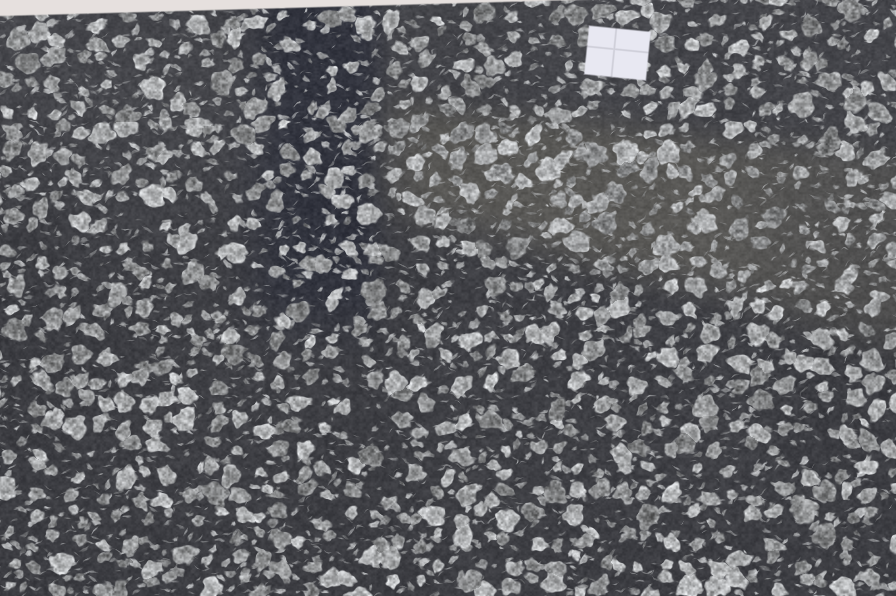
Reproduce this texture procedurally as a WebGL 1 fragment shader.

```glsl
precision highp float;
uniform vec2 u_resolution;

#define GRAIN_CELL 0.038
#define CHIP_CELL 0.022
#define SLIVER_CELL 0.017
#define EDGE_SOFTNESS 0.0021
#define MOTTLE 0.46
#define GRAIN_TONE 0.59
#define HAZE_STRENGTH 0.85
#define MATRIX_COLOR vec3(0.235, 0.238, 0.258)
#define HAZE_COLOR vec3(0.365, 0.36, 0.345)
#define SHADE_COLOR vec3(0.18, 0.19, 0.235)
#define PAPER_COLOR vec3(0.91, 0.91, 0.95)
#define LEDGE_COLOR vec3(0.90, 0.88, 0.87)

float hash(vec2 p) {
  return fract(sin(dot(p, vec2(127.1, 311.7))) * 43758.5453);
}

float noise(vec2 p) {
  vec2 i = floor(p);
  vec2 f = fract(p);
  f = f * f * (3.0 - 2.0 * f);
  float low = mix(hash(i), hash(i + vec2(1.0, 0.0)), f.x);
  float high = mix(hash(i + vec2(0.0, 1.0)), hash(i + vec2(1.0, 1.0)), f.x);
  return mix(low, high, f.y);
}

mat2 rotation(float angle) {
  float c = cos(angle);
  float s = sin(angle);
  return mat2(c, -s, s, c);
}

// Nearest grain of a jittered grid: x = signed distance, y = random tone
vec2 grainLayer(vec2 p, float cell, vec2 radii, vec2 aspects, float spread, float fill, float seed) {
  vec2 home = floor(p / cell);
  vec2 nearest = vec2(1.0, 0.5);
  for (int j = -1; j <= 1; j++) {
    for (int i = -1; i <= 1; i++) {
      vec2 id = home + vec2(float(i), float(j));
      vec2 key = id + seed;
      vec2 jitter = vec2(hash(key + 3.1), hash(key + 7.7)) - 0.5;
      vec2 q = p - (id + 0.5 + 0.75 * jitter) * cell;
      q = rotation(0.2 + (hash(key + 11.3) - 0.5) * spread) * q;
      float aspect = mix(aspects.x, aspects.y, hash(key + 17.9));
      float radius = mix(radii.x, radii.y, pow(hash(key + 23.3), 1.4));
      q.y *= aspect;
      float angle = atan(q.y, q.x + 0.00001);
      float phase = 6.2832 * hash(key + 29.7);
      float outline = 1.0 + 0.10 * sin(3.0 * angle + phase) + 0.07 * sin(5.0 * angle - 2.0 * phase);
      float d = (length(q) - radius * outline) / sqrt(aspect);
      float cluster = 0.3 * (noise(id * cell * 7.0 + seed) - 0.5);
      if (hash(key + 37.1) < fill + cluster && d < nearest.x) {
        nearest = vec2(d, hash(key + 41.9));
      }
    }
  }
  return nearest;
}

float cover(float d) {
  float soft = max(EDGE_SOFTNESS, 0.6 / u_resolution.y);
  return 1.0 - smoothstep(-soft, soft, d);
}

// Dark polished ground with a shaded column and a reflected haze
vec3 matrixColor(vec2 p) {
  float drift = noise(p * 5.0) - 0.5;
  float column = smoothstep(0.36, 0.50, p.x) * (1.0 - smoothstep(0.60, 0.67, p.x));
  column *= smoothstep(0.36, 0.55, p.y);
  float lower = 0.83 - 0.26 * p.x + 0.03 * drift;
  float upper = 0.925 - 0.12 * p.x + 0.03 * drift;
  float haze = smoothstep(lower - 0.07, lower + 0.05, p.y);
  haze *= 1.0 - smoothstep(upper - 0.05, upper + 0.04, p.y);
  haze *= smoothstep(0.58, 0.74, p.x) * (1.0 - 0.35 * smoothstep(1.1, 1.5, p.x));
  vec3 color = mix(MATRIX_COLOR, SHADE_COLOR, 0.8 * column);
  color += 0.03 * smoothstep(0.5, 0.9, p.y) * (1.0 - column);
  color = mix(color, HAZE_COLOR, HAZE_STRENGTH * haze);
  float speckle = 0.6 * noise(p * 170.0) + 0.4 * noise(p * 330.0 + 9.0);
  return color + 0.10 * (speckle - 0.45) + 0.02 * drift;
}

vec3 addGrains(vec3 color, vec2 p, vec2 grain, float strength) {
  float fine = noise(p * 310.0 + 5.0);
  float mottle = 0.6 * noise(p * 160.0 + 31.0) + 0.4 * fine;
  float rim = smoothstep(-0.009, -0.002, grain.x);
  float tone = GRAIN_TONE + 0.24 * (grain.y - 0.5) + MOTTLE * (mottle - 0.5) + 0.07 * rim;
  vec3 mineral = tone * vec3(0.99, 1.0, 1.01);
  return mix(color, mineral, strength * cover(grain.x));
}

// Blank paper slip with two faint creases
vec3 addPaper(vec3 color, vec2 p) {
  vec2 q = rotation(-0.10) * (p - vec2(1.036, 0.911));
  vec2 box = abs(q) - vec2(0.052, 0.041);
  float crease = 1.0 - smoothstep(0.0, 0.003, min(abs(q.x + 0.006), abs(q.y - 0.006)));
  return mix(color, PAPER_COLOR - 0.10 * crease, cover(max(box.x, box.y)));
}

void main() {
  vec2 p = gl_FragCoord.xy / u_resolution.y;
  vec2 rough = vec2(noise(p * 120.0), noise(p * 120.0 + 40.0)) - 0.5;
  vec2 warped = p + 0.005 * rough;

  vec2 slivers = grainLayer(warped, SLIVER_CELL, vec2(0.003, 0.008), vec2(2.5, 5.0), 1.6, 0.45, 71.0);
  vec2 chips = grainLayer(warped, CHIP_CELL, vec2(0.003, 0.010), vec2(1.2, 2.2), 2.2, 0.55, 37.0);
  vec2 grains = grainLayer(warped, GRAIN_CELL, vec2(0.009, 0.022), vec2(1.05, 1.75), 2.2, 0.78, 13.0);

  vec3 color = matrixColor(p);
  color = addGrains(color, p, slivers, 0.55);
  color = addGrains(color, p, chips, 0.85);
  color = addGrains(color, p, grains, 1.0);
  color = addPaper(color, p);

  // Pale ledge above the slanted top edge
  float ledge = 0.973 + 0.028 * p.x - p.y;
  color = mix(color, LEDGE_COLOR, cover(ledge));
  gl_FragColor = vec4(clamp(color, 0.0, 1.0), 1.0);
}
```
